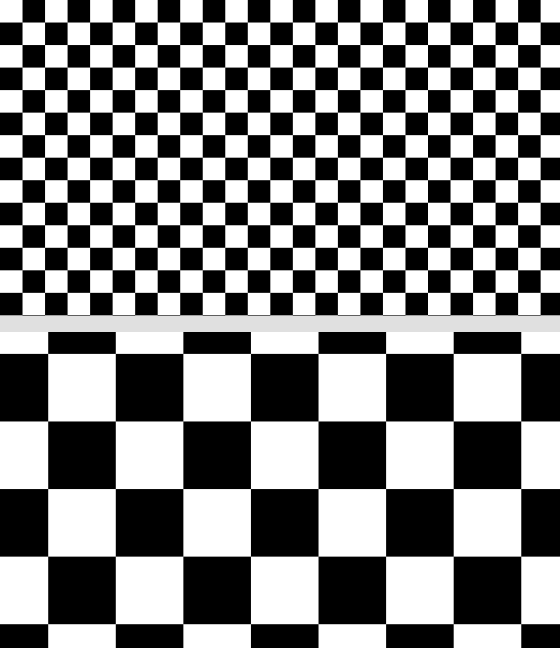
Top: the whole. Bottom: its middle third, enlarged.
This pattern is drawn by a Shadertoy shader. Its source:

```glsl
// Black and white checkerboard of square cells, anchored at the top left corner.

// Square wave per axis: +1 on even cells, -1 on odd ones, edges blended over one pixel.
vec2 squareWave(vec2 p, float pixel) {
    vec2 edgeDistance = 0.5 - abs(fract(p) - 0.5);
    vec2 parity = 1.0 - 2.0 * mod(floor(p), 2.0);
    return parity * clamp(2.0 * edgeDistance / pixel, 0.0, 1.0);
}

void mainImage(out vec4 fragColor, in vec2 fragCoord) {
    // Cell units, measured rightwards and downwards from the top left
    float pixel = 14.028 / iResolution.y;
    vec2 p = vec2(fragCoord.x, iResolution.y - fragCoord.y) * pixel;

    // Equal parities give white, unequal ones black
    vec2 wave = squareWave(p, pixel);
    fragColor = vec4(vec3(0.5 + 0.5 * wave.x * wave.y), 1.0);
}
```
